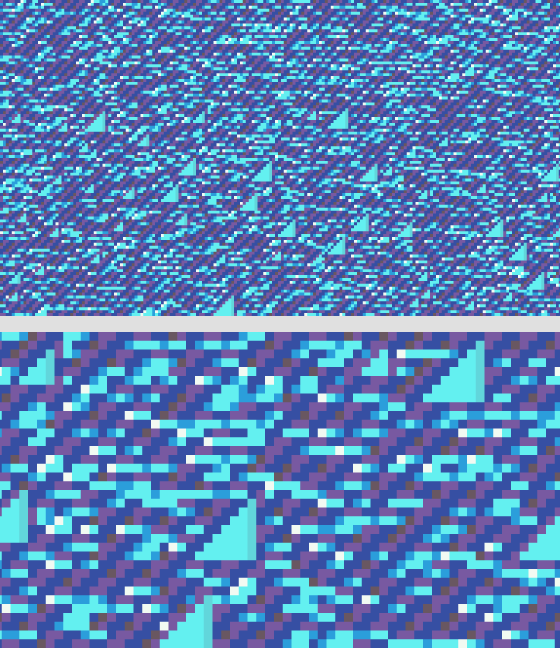
Top, the full canvas; bottom, a detail of the centre.
Reproduce this texture procedurally as a WebGL 2 fragment shader.

```glsl
#version 300 es
precision highp float;
// Woven mosaic of violet and blue steps with cyan dashes and small right triangles.

uniform vec2 u_resolution;
out vec4 outColor;

const float ROWS = 108.0;          // mosaic cells over the canvas height
const float WEAVE = 4.0;           // cells in one weave repeat
const float BAND_SPACING = 6.0;    // rows between dash contours
const float BAND_STRENGTH = 0.30;  // order against randomness of the dashes
const float MAIN_LEVEL = 0.41;     // dash threshold on accent rows
const float SIDE_LEVEL = 0.73;     // dash threshold on the rows between
const float PATCH_STRENGTH = 0.04;
const float TAIL_CHANCE = 0.40;    // dashes that fade out in azure
const vec2 TRI_TILE = vec2(12.0, 9.0);
const float TRI_CHANCE = 0.36;
const float TRI_MAX = 7.0;
const float TRI_TOP = 0.72;        // triangles stay below this height
const int SAMPLES = 4;             // edge smoothing per axis
const float TAU = 6.2831853;

const vec3 VIOLET = vec3(0.47, 0.35, 0.63);
const vec3 BLUE   = vec3(0.21, 0.31, 0.64);
const vec3 AZURE  = vec3(0.17, 0.62, 0.86);
const vec3 CYAN   = vec3(0.39, 0.94, 0.94);
const vec3 TEAL   = vec3(0.38, 0.84, 0.86);
const vec3 WHITE  = vec3(0.95, 0.98, 0.95);
const vec3 BROWN  = vec3(0.41, 0.34, 0.38);

float hash(vec2 p) {
    vec3 q = fract(vec3(p.xyx) * vec3(0.1031, 0.1030, 0.0973));
    q += dot(q, q.yzx + 33.33);
    return fract((q.x + q.y) * q.z);
}

// Gentle arch followed by the lines of dashes.
float arch(vec2 p) {
    return 9.0 * cos(p.x * 3.2 - 2.9) + 2.0 * sin(p.x * 7.0 + p.y * 5.0);
}

// Contour lines that break up into ripples lower down.
float contour(vec2 cell) {
    vec2 p = cell / ROWS;
    float ripple = 2.0 * (1.0 - p.y) * sin(p.x * 17.0 + 3.0 * sin(p.y * 9.0));
    return 0.5 + 0.5 * sin(TAU * (cell.y - arch(p) + ripple) / BAND_SPACING);
}

// Slow patches of denser and sparser dashes.
float patchiness(vec2 cell) {
    vec2 p = cell / ROWS;
    return PATCH_STRENGTH * sin(p.x * 8.0 + 2.0 * sin(p.y * 6.0)) * sin(p.y * 11.0 + p.x * 3.0);
}

// Diagonal two-tone weave; accents sit on a staggered lattice of alternate rows.
vec3 weave(vec2 cell, bool plain) {
    float along = cell.x - cell.y + 400.0;
    float phase = mod(along, WEAVE);
    vec3 ground = phase < 2.0 ? VIOLET : BLUE;
    if (plain) return ground;

    vec2 group = vec2(floor(along / WEAVE), cell.y);
    vec2 anchor = vec2(cell.x - phase, cell.y);
    float rowSlip = floor(0.5 * arch(anchor / ROWS));
    bool accentRow = mod(cell.y + rowSlip, 2.0) < 0.5;
    float level = (accentRow ? MAIN_LEVEL : SIDE_LEVEL) + patchiness(anchor);
    float score = mix(hash(group), contour(anchor), BAND_STRENGTH);
    float head = hash(group + 153.0);

    if (score > level) {
        float bodyLength = 1.0 + floor(2.4 * hash(group + 71.0));
        if (phase < 0.5) return head < 0.28 ? WHITE : head < 0.83 ? AZURE : CYAN;
        if (phase < bodyLength + 0.5) return CYAN;
        if (phase < bodyLength + 1.5 && hash(group + 211.0) < TAIL_CHANCE) return AZURE;
    } else if (phase < 0.5 && (accentRow || head < 0.15)) {
        return BROWN;
    }
    return ground;
}

// Right triangle, flat foot, upright right edge: 0 none, 1 fill, 2 edge, 3 margin.
float triangle(vec2 cell) {
    vec2 shifted = cell + vec2(5.0 * floor(cell.y / TRI_TILE.y), 0.0);
    vec2 tile = floor(shifted / TRI_TILE);
    if (hash(tile + 19.0) > TRI_CHANCE) return 0.0;
    if (tile.y * TRI_TILE.y > TRI_TOP * ROWS - TRI_TILE.y) return 0.0;
    float pick = hash(tile + 37.0);
    float size = 3.0 + floor(pick * pick * (TRI_MAX - 2.0));
    vec2 jitter = vec2(hash(tile + 53.0), hash(tile + 89.0));
    vec2 local = mod(shifted, TRI_TILE) - floor(jitter * (TRI_TILE - size + 1.0));
    float outside = max(max(-local.y, local.x - size + 1.0), local.y - local.x);
    if (outside > 1.5) return 0.0;
    if (outside > 0.5) return 3.0;
    return local.x > size - 1.5 && size > 3.5 ? 2.0 : 1.0;
}

vec3 mosaic(vec2 cell) {
    float part = triangle(cell);
    if (part > 0.5 && part < 1.5) return CYAN;
    if (part > 1.5 && part < 2.5) return TEAL;
    return weave(cell, part > 2.5);
}

void main() {
    // Average subsamples so cell borders stay smooth at any size.
    vec3 sum = vec3(0.0);
    for (int j = 0; j < SAMPLES; j++) {
        for (int i = 0; i < SAMPLES; i++) {
            vec2 offset = (vec2(i, j) + 0.5) / float(SAMPLES) - 0.5;
            vec2 position = (gl_FragCoord.xy + offset) / u_resolution.y;
            sum += mosaic(floor(position * ROWS));
        }
    }
    outColor = vec4(sum / float(SAMPLES * SAMPLES), 1.0);
}
```
